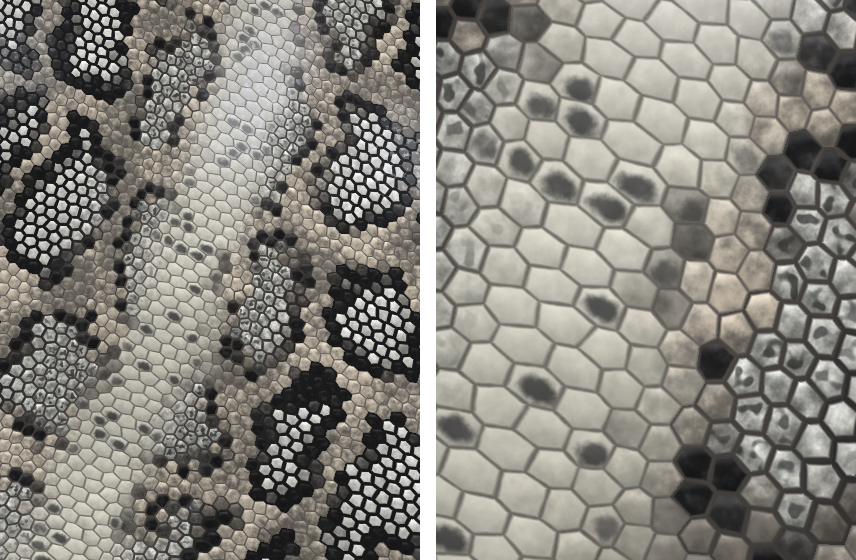
Left, the full canvas; right, a detail of the centre.
Write a WebGL 1 fragment shader that draws this texture.

```glsl
precision highp float;
// Glossy python skin: a pale spine, ink-edged blotches and netted flanks of small scales.
uniform vec2 u_resolution;

vec2 hash2(vec2 p) {
  vec3 h = fract(p.xyx * vec3(.1031, .1030, .0973));
  h += dot(h, h.yzx + 33.33);
  return fract((h.xx + h.yz) * h.zy);
}

float corner(vec2 cell, vec2 offset) {
  float angle = 6.2832 * hash2(cell).x;
  return dot(vec2(cos(angle), sin(angle)), offset);
}

// Gradient noise, about -0.7 to 0.7
float noise(vec2 p) {
  vec2 i = floor(p), f = fract(p), u = f * f * (3. - 2. * f), e = vec2(1, 0);
  return mix(mix(corner(i, f), corner(i + e, f - e), u.x),
             mix(corner(i + e.yx, f - e.yx), corner(i + 1., f - 1.), u.x), u.y);
}

float fbm(vec2 p) {
  float sum = 0., gain = 1.;
  for (int i = 0; i < 4; i++) {
    sum += gain * noise(p);
    p = mat2(1.6, 1.2, -1.2, 1.6) * p + 7.3;
    gain *= .55;
  }
  return sum;
}

// Staggered cells: xy = offset to the centre, z = distance to the edge, w = random id
vec4 cells(vec2 p, float jitter) {
  vec2 base = floor(p), first = vec2(9), second = vec2(9);
  float id = 0.;
  for (float j = -1.; j <= 1.; j++) {
    for (float i = -1.; i <= 1.; i++) {
      vec2 c = base + vec2(i, j), h = hash2(c);
      vec2 d = c + .5 + vec2(.5 * mod(c.y, 2.) - .25, 0) + jitter * (h - .5) - p;
      if (dot(d, d) < dot(first, first)) {
        second = first;
        first = d;
        id = fract(h.x * 7.1 + h.y * 3.7);
      } else if (dot(d, d) < dot(second, second)) second = d;
    }
  }
  return vec4(first, dot(.5 * (first + second), normalize(second - first)), id);
}

// Position across and along the curved spine, with mild perspective
vec2 skinCoords(vec2 p) {
  float across = .9 * (p.x - .09 - .56 * p.y + .17 * p.y * p.y) * (.85 + .35 * p.y);
  float along = .9 * (p.y + .45 * p.x);
  across *= 1. - .3 * exp(-across * across / .008);
  return vec2(across, along + .15 * along * along);
}

float glow(vec2 d, vec2 size) {
  d = mat2(.92, .38, -.38, .92) * d / size;
  return exp(-dot(d, d));
}

void main() {
  vec2 p = gl_FragCoord.xy / u_resolution.y;
  vec2 skin = skinCoords(p) + .006 * vec2(noise(p * 9.), noise(p * 9. + 40.));
  float density = 44., soft = max(.05, .7 * density / u_resolution.y);
  vec4 scale = cells(skin * density, .3);
  vec2 site = skin + scale.xy / density;
  float grain = fbm(p * 85.), cloud = fbm(p * 7.);

  // Blotch pattern, sampled once per scale so that borders follow the scales
  vec2 warp = .22 * vec2(noise(site * 11.), noise(site * 11. + 19.));
  float blotch = cells(site * vec2(5.2, 3.3) + vec2(.5, .2) + warp, .6).z;
  float flank = smoothstep(.12, .27, abs(site.x) + .04 * cloud);
  float spine = 1. - smoothstep(.025, .095, abs(site.x) + .05 * cloud);
  float inside = smoothstep(.09, .13, blotch);
  float centre = smoothstep(.19, .27, blotch + .08 * (scale.w - .5));
  float ink = inside * (1. - centre) * (1. - spine);
  ink *= mix(step(.3, scale.w), 1., flank);

  // Scale colours
  vec3 black = vec3(.1, .1, .105);
  vec3 band = mix(vec3(.43, .41, .38), vec3(.69, .65, .59), smoothstep(-.5, .45, cloud + .5 * grain));
  vec3 grey = vec3(.62, .62, .6) + .22 * grain;
  float fleck = smoothstep(.05, .4, noise(p * 150.) + .35 - length(scale.xy));
  grey = mix(grey, vec3(.2), .8 * fleck * step(.35, scale.w));
  vec3 core = mix(grey, vec3(.77, .77, .75) + .1 * (scale.w - .5), flank);
  vec3 color = mix(band, core, inside * centre);
  color = mix(color, vec3(.77, .76, .71) + .07 * cloud, spine);

  // Smudged spots along the spine
  float spot = step(.83, scale.w) * smoothstep(.5, .2, length(scale.xy + vec2(.08, -.1)) + .12 * grain);
  color = mix(color, vec3(.24), .85 * spot * spine);
  color = mix(color, black + .07 * max(grain, 0.), ink);

  // Creases between scales, wide and black inside the flank blotches
  float net = inside * mix(.4, 1., flank) * (1. - spine);
  float gap = mix(.045, .14, net) + .03 * grain;
  vec3 crease = mix(vec3(.37, .35, .33), black, net);
  crease = mix(crease, vec3(.5, .49, .46), .6 * spine);
  float body = smoothstep(gap - soft, gap + soft, scale.z);
  float relief = dot(-scale.xy, vec2(-.5, .8));
  color *= 1. + .25 * relief + .2 * grain * (1. - .6 * spine);
  color = mix(crease, color, body);

  // Wet highlights on the scale shoulders, and broad reflections
  float shoulder = smoothstep(.15, .4, relief) * body;
  color += .1 * shoulder * (1. - spine);
  float gloss = glow(p - vec2(.46, .84), vec2(.075, .17));
  gloss += .75 * glow(p - vec2(.73, .72), vec2(.09, .08));
  gloss += .5 * glow(p - vec2(.01, .9), vec2(.1, .09));
  float glint = smoothstep(.15, .6, grain + .5 * shoulder);
  color = mix(color, vec3(.87, .88, .92), clamp(gloss * (.12 + .4 * body + .5 * glint), 0., .9));
  color *= .97 + .12 * fbm(p * 2.5 + 3.);
  gl_FragColor = vec4(clamp(color, 0., 1.), 1);
}
```
